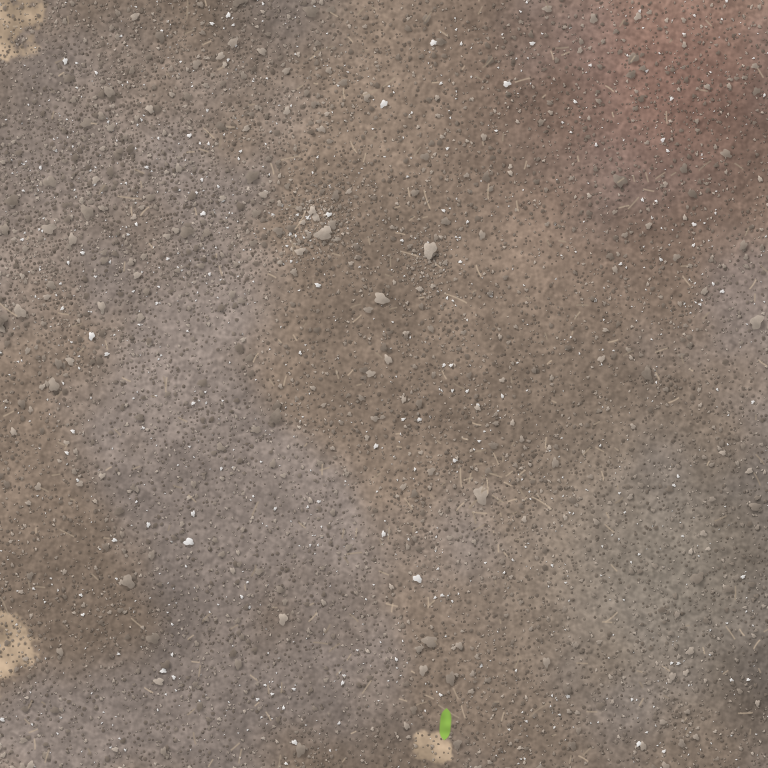
Reproduce this texture procedurally as a WebGL 1 fragment shader.

```glsl
precision highp float;
// Dry trodden soil with scattered gravel, pale grit, straw and a small leaf.
uniform vec2 u_resolution;

#define SOIL vec3(0.528, 0.464, 0.410)
#define GREY_SOIL vec3(0.540, 0.492, 0.462)
#define RED_SOIL vec3(0.560, 0.440, 0.395)
#define DARK_STONE vec3(0.43, 0.385, 0.345)
#define PALE_STONE vec3(0.77, 0.715, 0.66)
#define WHITE_GRIT vec3(0.93, 0.92, 0.91)
#define STRAW vec3(0.69, 0.62, 0.54)
#define CLAY vec3(0.74, 0.65, 0.55)
#define LEAF vec3(0.52, 0.66, 0.30)
#define FINEST_SCALE 215.0
#define GRAIN_CONTRAST 0.19
#define LIGHT_DIR vec2(-0.55, 0.83)

float hash(vec2 p) {
  vec3 q = fract(vec3(p.xyx) * 0.1031);
  q += dot(q, q.yzx + 33.33);
  return fract((q.x + q.y) * q.z);
}

vec4 hash4(vec2 p) {
  return vec4(hash(p), hash(p + 37.2), hash(p + 71.7), hash(p + 113.5));
}

float noise(vec2 p) {
  vec2 i = floor(p), f = fract(p);
  f = f * f * (3.0 - 2.0 * f);
  return mix(mix(hash(i), hash(i + vec2(1, 0)), f.x),
             mix(hash(i + vec2(0, 1)), hash(i + vec2(1, 1)), f.x), f.y);
}

float fbm(vec2 p) {
  float sum = 0.0, amp = 0.5;
  for (int i = 0; i < 4; i++) {
    sum += amp * noise(p);
    p = mat2(1.6, 1.2, -1.2, 1.6) * p + 11.3;
    amp *= 0.5;
  }
  return sum;
}

mat2 turn(float a) {
  return mat2(cos(a), sin(a), -sin(a), cos(a));
}

// Soft round patch: 1 at the centre, fading outwards
float patchAt(vec2 p, vec2 centre, float size) {
  vec2 d = (p - centre) / size;
  return exp(-dot(d, d));
}

// Two tight heaps of pale stones
float heaps(vec2 p) {
  return patchAt(p, vec2(0.42, 0.71), 0.045) + patchAt(p, vec2(0.56, 0.66), 0.032);
}

// Local amount of gravel: rich at upper left and in the heaps
float gravel(vec2 p) {
  float g = 0.55 * patchAt(p, vec2(0.13, 0.78), 0.27) + heaps(p)
          + 0.30 * patchAt(p, vec2(0.65, 0.36), 0.09);
  return clamp(g + 0.9 * (fbm(p * 9.0) - 0.5), 0.0, 1.0);
}

// One layer of irregular stones, each kept inside its turned grid cell
vec3 addStones(vec3 col, vec2 p, float scale, float fine) {
  mat2 layer = turn(scale);
  vec2 q = layer * p * scale;
  vec2 cell = floor(q);
  vec4 h = hash4(cell + 503.0), k = hash4(cell + 811.0);
  vec2 home = (cell + 0.5) * layer / scale;
  float g = gravel(home);
  float chance = mix(0.012, 0.46, fine) * (0.5 + g) + 0.40 * g * g;
  if (k.x > chance) return col;

  float r = mix(0.13, 0.32, h.z * h.z);
  vec2 d = (fract(q) - mix(vec2(r * 1.4), vec2(1.0 - r * 1.4), h.xy)) * layer;
  vec2 e = turn(h.w * 6.283) * d * vec2(0.85, 1.2);
  float a = atan(e.y, e.x + 0.0001);
  float rim = r * (1.0 + 0.15 * sin(3.0 * a + k.y * 6.0) + 0.10 * sin(5.0 * a + k.z * 6.0));
  float aa = scale * 0.8 / u_resolution.y;
  float body = smoothstep(aa, -aa, length(e) - rim);
  float shade = smoothstep(0.10 + aa, -0.10, length(d + LIGHT_DIR * r * 0.5) - r);

  float pale = clamp(mix(0.25 + 0.6 * k.z, k.z * k.z * 1.05, fine) + 0.3 * heaps(home), 0.0, 1.0);
  vec3 stone = mix(DARK_STONE, PALE_STONE, pale);
  stone = mix(stone, WHITE_GRIT, step(0.945, k.w) * step(0.25, fine));
  stone *= 0.98 + 0.13 * dot(d, LIGHT_DIR) / r + 0.22 * (fbm(p * 130.0) - 0.47);
  col *= 1.0 - 0.24 * shade;
  return mix(col, stone, body * 0.88);
}

// Thin straws at random angles, denser in one litter patch
vec3 addStraw(vec3 col, vec2 p, vec2 shift, float scale) {
  vec2 q = turn(scale) * (p + shift) * scale;
  vec4 h = hash4(floor(q) + 401.0);
  float chance = 0.05 + 0.7 * patchAt(p, vec2(0.65, 0.36), 0.045);
  vec2 d = turn(h.x * 6.283) * (fract(q) - 0.5);
  d.y += 0.5 * (h.w - 0.5) * d.x * d.x;
  float dist = length(vec2(max(abs(d.x) - mix(0.10, 0.42, h.y), 0.0), d.y));
  float aa = scale / u_resolution.y;
  float line = smoothstep(aa, -aa, dist - 0.0009 * scale);
  return mix(col, STRAW * mix(0.85, 1.15, h.w), line * step(h.z, chance) * 0.8);
}

void main() {
  vec2 p = gl_FragCoord.xy / u_resolution.y;

  // Broad stains in the soil
  vec3 col = mix(SOIL, GREY_SOIL, smoothstep(0.42, 0.62, fbm(p * 3.5 + 4.0)));
  col = mix(col, GREY_SOIL * 1.04, 0.8 * patchAt(p, vec2(0.06, 0.80), 0.16));
  col = mix(col, GREY_SOIL * vec3(0.98, 1.01, 0.99), 0.8 * patchAt(p, vec2(0.88, 0.25), 0.18));
  col = mix(col, RED_SOIL, 0.9 * patchAt(p, vec2(0.88, 0.90), 0.20));
  col *= 0.81 + 0.44 * fbm(p * 6.0 + 20.0);
  col *= 1.0 - 0.16 * patchAt(p, vec2(1.0, 0.11), 0.07) - 0.10 * patchAt(p, vec2(0.18, 0.18), 0.10);

  // Fine grain lit from one side
  float relief = fbm(p * 95.0) - fbm(p * 95.0 - LIGHT_DIR * 0.3);
  float grain = noise(turn(0.6) * p * 240.0) - 0.5 + 0.9 * (fbm(p * 60.0) - 0.47);
  col *= 1.0 + GRAIN_CONTRAST * (grain - 1.6 * relief);

  // Crumbled clay along the left corners and the lower edge
  float clay = patchAt(p, vec2(0.01, 0.98), 0.07) + patchAt(p, vec2(0.0, 0.16), 0.055)
             + patchAt(p, vec2(0.56, 0.02), 0.035);
  float crumb = fbm(p * 45.0);
  col = mix(col, CLAY * (0.65 + 0.7 * crumb), 0.9 * smoothstep(0.42, 0.62, clay + 1.6 * (crumb - 0.5) * clay));

  // Gravel from fine grit to coarse stones
  float scale = FINEST_SCALE;
  for (int i = 0; i < 6; i++) {
    col = addStones(col, p, scale, 1.0 - float(i) / 5.0);
    scale /= 1.55;
  }
  col = addStraw(col, p, vec2(0.0), 27.0);
  col = addStraw(col, p, vec2(0.31), 43.0);
  col = addStraw(col, p, vec2(0.77), 58.0);

  // Small upright leaf
  vec2 l = turn(0.08) * (p - vec2(0.58, 0.057));
  float width = 0.0072 * (1.0 - pow(abs(l.y) / 0.021, 4.0));
  float leaf = smoothstep(0.0015, -0.0015, abs(l.x) - width);
  col = mix(col, LEAF * (0.9 + 0.25 * noise(p * 120.0)), leaf);

  gl_FragColor = vec4(col, 1.0);
}
```
